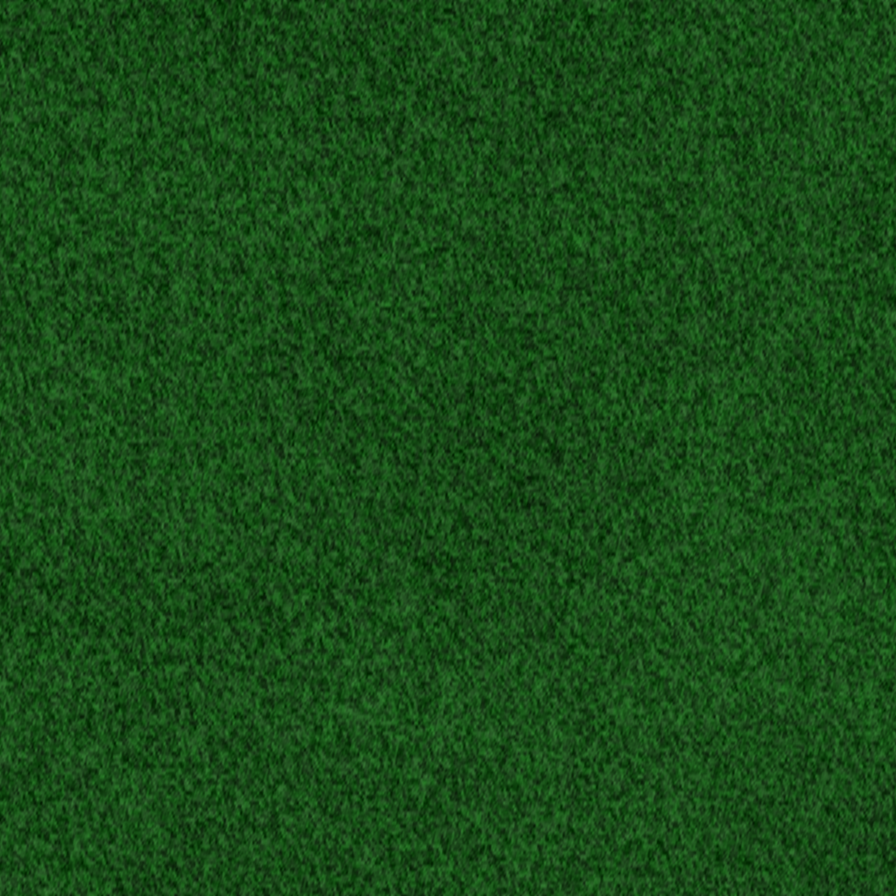
Reproduce this texture procedurally as a WebGL 1 fragment shader.

```glsl
precision highp float;
uniform vec2 u_resolution;

const vec3 DARK_PILE = vec3(0.012, 0.125, 0.010);
const vec3 LIGHT_PILE = vec3(0.184, 0.470, 0.178);
const vec3 GREY_SHIFT = vec3(0.060, -0.020, 0.056);

const vec2 FIBRE_CELLS = vec2(290.0, 165.0);  // upright tufts across the canvas
const vec2 GRAIN_CELLS = vec2(430.0, 270.0);  // finer threads between them
const vec2 TINT_CELLS = vec2(230.0, 150.0);
const vec2 CLUMP_CELLS = vec2(70.0, 60.0);
const vec2 PATCH_CELLS = vec2(5.0, 9.0);
const float FIBRE_LEAN = 0.22;
const float FIBRE_WEIGHT = 0.60;
const float GRAIN_WEIGHT = 0.46;
const float CLUMP_WEIGHT = 0.10;
const float PATCH_WEIGHT = 0.10;

float hash(vec2 cell) {
  vec3 p = fract(vec3(cell.xyx) * vec3(0.1031, 0.1030, 0.0973));
  p += dot(p, p.yzx + 33.33);
  return fract((p.x + p.y) * p.z);
}

// Smooth value noise centred on zero
float noise(vec2 p) {
  vec2 cell = floor(p);
  vec2 f = fract(p);
  f = f * f * (3.0 - 2.0 * f);
  float low = mix(hash(cell), hash(cell + vec2(1.0, 0.0)), f.x);
  float high = mix(hash(cell + vec2(0.0, 1.0)), hash(cell + vec2(1.0, 1.0)), f.x);
  return mix(low, high, f.y) - 0.5;
}

// Shear the upright cells so that threads lean sideways
vec2 lean(vec2 p, float slope) {
  return vec2(p.x + slope * p.y, p.y);
}

void main() {
  vec2 uv = gl_FragCoord.xy / u_resolution;

  // Two crossing layers of short threads
  float fibre = noise(lean(uv, FIBRE_LEAN) * FIBRE_CELLS + 17.0);
  float grain = noise(lean(uv, -FIBRE_LEAN) * GRAIN_CELLS + 311.0);

  // Faint uneven wear
  float clump = noise(uv * CLUMP_CELLS + 53.0);
  float patches = noise(uv * PATCH_CELLS + 91.0);

  float shade = 0.5 + FIBRE_WEIGHT * fibre + GRAIN_WEIGHT * grain
              + CLUMP_WEIGHT * clump + PATCH_WEIGHT * patches;
  vec3 color = mix(DARK_PILE, LIGHT_PILE, clamp(shade, 0.0, 1.0));

  // Some threads are greyer than others
  color += GREY_SHIFT * noise(uv * TINT_CELLS + 207.0);

  gl_FragColor = vec4(clamp(color, 0.0, 1.0), 1.0);
}
```
